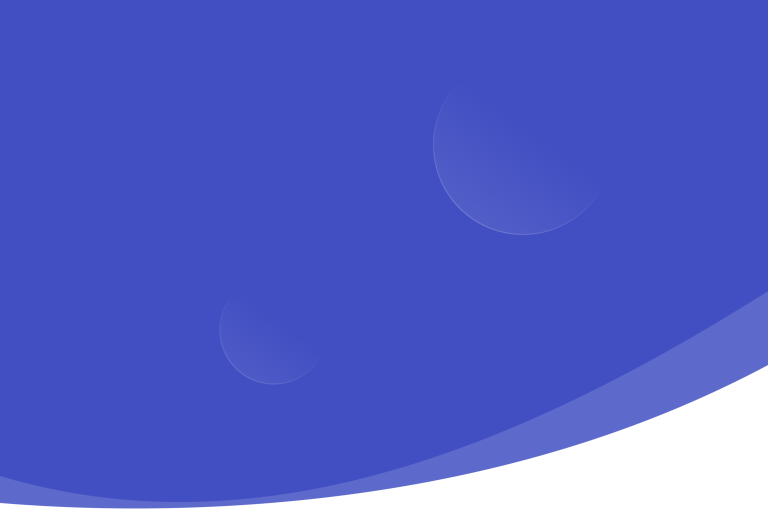
Write a Shadertoy shader that draws this background.

```glsl
const vec3 INDIGO = vec3(0.259, 0.310, 0.761);
const vec3 PERIWINKLE = vec3(0.365, 0.412, 0.796);
const vec3 WHITE = vec3(1.0);

// Height of a bowl-shaped curve; bend holds the terms of its curvature
float bowlHeight(float x, vec2 lowest, vec3 bend) {
    float d = x - lowest.x;
    return lowest.y + d * d * (bend.x + d * (bend.y + d * bend.z));
}

// Smooth coverage of the area above a bowl curve
float aboveBowl(vec2 p, vec2 lowest, vec3 bend, float pixel) {
    float step_ = 0.01;
    float h = bowlHeight(p.x, lowest, bend);
    float slope = (bowlHeight(p.x + step_, lowest, bend) - h) / step_;
    float dist = (p.y - h) / sqrt(1.0 + slope * slope);
    return smoothstep(-0.7 * pixel, 0.7 * pixel, dist);
}

// Opacity of a glassy disc, lit from the lower left, with a thin rim
float glassDisc(vec2 p, vec2 center, float radius, float fillAlpha, float rimAlpha, float pixel) {
    vec2 q = p - center;
    float dist = length(q) - radius;
    float light = dot(q, normalize(vec2(-0.587, -0.81))) / radius;
    float fade = clamp((light + 0.17) / 1.17, 0.0, 1.0);
    float inside = 1.0 - smoothstep(-0.7 * pixel, 0.7 * pixel, dist);
    float rimWidth = 0.0012;
    float rim = 1.0 - smoothstep(rimWidth - 0.5 * pixel, rimWidth + 0.5 * pixel, abs(dist + rimWidth));
    return fade * (fillAlpha * inside + rimAlpha * rim);
}

void mainImage(out vec4 fragColor, in vec2 fragCoord) {
    vec2 p = fragCoord / iResolution.y;
    float pixel = 1.0 / iResolution.y;

    // Glass discs on the main field
    vec3 field = INDIGO;
    field = mix(field, WHITE, glassDisc(p, vec2(1.0255, 0.7157), 0.1765, 0.085, 0.13, pixel));
    field = mix(field, WHITE, glassDisc(p, vec2(0.537, 0.353), 0.107, 0.065, 0.09, pixel));

    // Layered curved bands
    float band = aboveBowl(p, vec2(0.265, 0.003), vec3(0.152, -0.002, 0.0215), pixel);
    float main_ = aboveBowl(p, vec2(0.353, 0.0157), vec3(0.386, -0.065, 0.0), pixel);
    vec3 color = mix(WHITE, PERIWINKLE, band);
    color = mix(color, field, main_);

    fragColor = vec4(color, 1.0);
}
```
